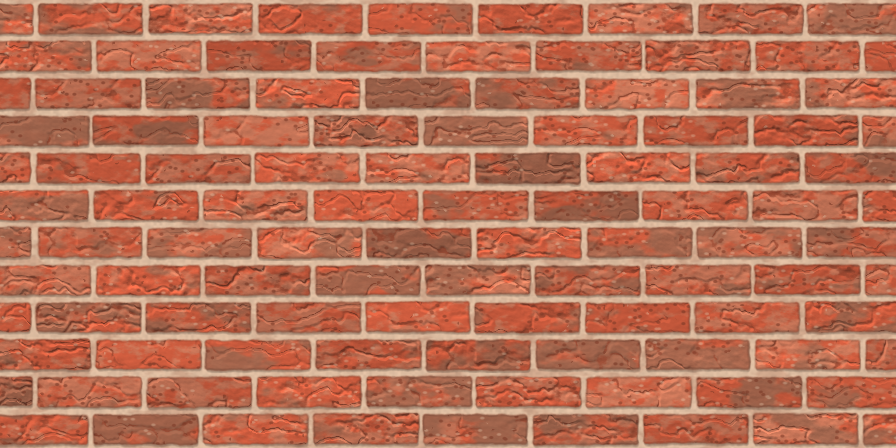
A Shadertoy shader for this texture:

```glsl
// Weathered red brick wall in running bond with pale sandy mortar.
#define ROWS 12.0
#define BRICK_LENGTH 2.944   // brick plus joint, in row heights
#define BED_JOINT 0.19       // horizontal joint, in row heights
#define HEAD_JOINT 0.135     // vertical joint, in row heights
#define EDGE_WEAR 0.075
#define RELIEF 0.42
#define RED vec3(0.76, 0.34, 0.23)
#define DUSTY vec3(0.75, 0.44, 0.33)
#define DARK vec3(0.60, 0.28, 0.19)
#define BROWN vec3(0.60, 0.38, 0.29)
#define MORTAR vec3(0.87, 0.74, 0.63)
#define GRIME vec3(0.73, 0.54, 0.44)

float hash(vec2 c) {
    vec3 q = fract(c.xyx * vec3(0.1031, 0.1030, 0.0973));
    q += dot(q, q.yzx + 33.33);
    return fract((q.x + q.y) * q.z);
}

float noise(vec2 p) {
    vec2 i = floor(p), f = fract(p);
    f = f * f * (3.0 - 2.0 * f);
    return mix(mix(hash(i), hash(i + vec2(1, 0)), f.x),
               mix(hash(i + vec2(0, 1)), hash(i + vec2(1, 1)), f.x), f.y);
}

float fbm(vec2 p) {
    float sum = 0.0, amp = 0.53;
    for (int i = 0; i < 4; i++) {
        sum += amp * noise(p);
        p = mat2(1.6, 1.2, -1.2, 1.6) * p + 7.3;
        amp *= 0.5;
    }
    return sum;
}

// Distance to the nearest scattered point
float cellular(vec2 p) {
    vec2 cell = floor(p);
    float nearest = 2.0;
    for (int y = -1; y <= 1; y++)
        for (int x = -1; x <= 1; x++) {
            vec2 c = cell + vec2(x, y);
            nearest = min(nearest, length(c + vec2(hash(c), hash(c + 41.7)) - p));
        }
    return nearest;
}

// Height of the folded clay face: warped creases over a fine grain
float clayHeight(vec2 p) {
    vec2 warped = p + 0.7 * vec2(fbm(p * 1.7), fbm(p * 1.7 + 19.0));
    float fold = abs(noise(warped * vec2(1.3, 3.6)) - 0.5) * 2.0;
    return 0.65 * smoothstep(0.0, 0.28, fold) + 0.7 * fbm(p * vec2(4.0, 7.0));
}

float roundedBox(vec2 p, vec2 halfSize, float radius) {
    vec2 d = abs(p) - halfSize + radius;
    return length(max(d, 0.0)) + min(max(d.x, d.y), 0.0) - radius;
}

void mainImage(out vec4 fragColor, in vec2 fragCoord) {
    vec2 p = fragCoord / iResolution.y * ROWS;
    float pixel = ROWS / iResolution.y;

    // Running bond layout
    float row = floor(p.y);
    float shift = mix(2.47, 0.92, mod(row, 2.0)) + 0.08 * (hash(vec2(row, 5.0)) - 0.5);
    float along = (p.x - shift) / BRICK_LENGTH;
    vec2 id = vec2(floor(along), row) + 20.0;
    vec2 local = vec2((fract(along) - 0.5) * BRICK_LENGTH, fract(p.y) - 0.5);
    float tone = hash(id), age = hash(id + 63.1);

    // Brick outline with worn edges
    vec2 halfSize = 0.5 * vec2(BRICK_LENGTH - HEAD_JOINT, 1.0 - BED_JOINT);
    halfSize -= 0.025 * vec2(hash(id + 3.0), hash(id + 8.0));
    vec2 center = 0.03 * (vec2(hash(id + 11.0), hash(id + 17.0)) - 0.5);
    float wear = EDGE_WEAR * (fbm(p * 3.5) - 0.5);
    float edge = roundedBox(local - center, halfSize, 0.07) + wear;
    float castEdge = roundedBox(local - center + vec2(-0.02, 0.07), halfSize, 0.07) + wear;

    // Fired clay: dusty mottling, brown burns, creases and pits
    vec2 face = p + 17.0 * vec2(tone, age);
    float patches = fbm(face * vec2(0.9, 1.6));
    vec3 clay = mix(RED, DUSTY, smoothstep(0.36, 0.66, fbm(face * vec2(3.0, 5.0)) + 0.3 * (tone - 0.5)));
    clay = mix(clay, BROWN, 0.9 * smoothstep(0.5, 0.66, patches + 0.42 * (age - 0.58)));
    float height = clayHeight(face);
    float light = height - clayHeight(face + vec2(-0.03, 0.07));
    float roughness = 0.45 + 0.75 * hash(id + 29.0);
    clay = mix(clay, DARK, 0.75 * smoothstep(0.48, 0.22, height));
    clay *= 1.0 + RELIEF * roughness * clamp(light, -0.7, 0.5);
    float pits = smoothstep(0.24, 0.08, cellular(face * vec2(3.0, 4.0)));
    clay = mix(clay, DARK * 0.8, 0.6 * pits * step(0.55, noise(face * 2.0)));
    float flecks = smoothstep(0.2, 0.05, cellular(face * vec2(2.2, 3.5) + 31.0));
    clay = mix(clay, MORTAR, 0.4 * flecks * step(0.6, noise(face * 1.7 + 5.0)));
    clay *= 0.93 + 0.15 * hash(id + 51.0);
    clay *= mix(0.86, 1.0, smoothstep(0.0, 0.07, -edge));

    // Sandy mortar, stained beside the bricks and shaded below them
    float sand = 0.6 * noise(p * 13.0) + 0.4 * fbm(p * 4.0);
    vec3 joint = mix(GRIME, MORTAR, smoothstep(-0.01, 0.06, edge));
    joint = mix(joint, GRIME, 0.45 * smoothstep(0.5, 0.72, fbm(p * vec2(1.4, 3.0) + 70.0)));
    joint *= 0.93 + 0.14 * sand;
    joint *= 1.0 - 0.2 * smoothstep(0.03, -0.03, castEdge);

    float blend = max(pixel, 0.03);
    fragColor = vec4(mix(clay, joint, smoothstep(-blend, blend, edge)), 1.0);
}
```
